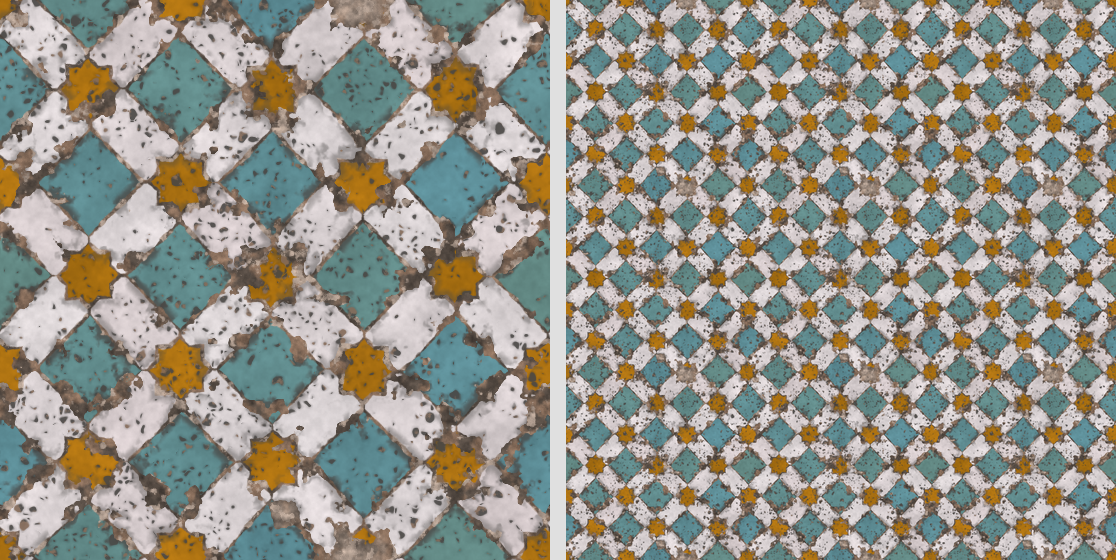
Left, the tile; right, the same tile 3 across and 3 down.
A Shadertoy shader for this pattern:

```glsl
const float REPEATS = 3.0;               // star cells across and down
const vec2  SHIFT = vec2(-0.016, 0.02);  // lattice offset, in cells
const float TEAL_HALF = 0.295;           // lattice units: star to star = 1
const float STAR_HALF = 0.160;
const float JOINT = 0.012;
const float STAR_JOINT = 0.026;
const float WOBBLE = 0.035;
const float CHIP = 0.10;
const vec3 TEAL = vec3(0.375, 0.545, 0.555);
const vec3 WHITE = vec3(0.85, 0.815, 0.82);
const vec3 OCHRE = vec3(0.68, 0.45, 0.07);
const vec3 SOOT = vec3(0.29, 0.28, 0.27);
const vec3 GROUT_DARK = vec3(0.33, 0.29, 0.26);
const vec3 GROUT_MID = vec3(0.52, 0.42, 0.35);
const vec3 GROUT_PALE = vec3(0.66, 0.59, 0.54);

float hash(vec2 p) {
    vec3 h = fract(p.xyx * 0.1031);
    h += dot(h, h.yzx + 33.33);
    return fract((h.x + h.y) * h.z);
}

// Value noise with n whole cells across the canvas, wrapping at its edges
float noise(vec2 uv, float n) {
    vec2 p = uv * n, i = floor(p), f = p - i;
    f = f * f * (3.0 - 2.0 * f);
    vec2 lo = mod(i, n) + n, hi = mod(i + 1.0, n) + n;
    return mix(mix(hash(lo), hash(vec2(hi.x, lo.y)), f.x),
               mix(hash(vec2(lo.x, hi.y)), hash(hi), f.x), f.y);
}

float fbm(vec2 uv, float n) {
    float sum = 0.0, amp = 0.533;
    for (int i = 0; i < 4; i++) {
        sum += amp * noise(uv, n);
        amp *= 0.5;
        n *= 2.0;
    }
    return sum;
}

// Distance to scattered round pits, in canvas units
float pits(vec2 uv, float n, float density) {
    vec2 p = uv * n, cell = floor(p);
    float d = 2.0;
    for (int j = -1; j <= 1; j++)
    for (int i = -1; i <= 1; i++) {
        vec2 c = cell + vec2(i, j), key = mod(c, n) + 1.7 * n;
        float chance = hash(key);
        if (chance < density) {
            vec2 centre = c + 0.2 + 0.6 * vec2(hash(key + 31.0), hash(key + 57.0));
            float size = hash(key + 83.0);
            float radius = mix(0.10, 0.40, size * size) * smoothstep(-0.05, 0.1, density - chance);
            d = min(d, length(p - centre) - radius);
        }
    }
    return d / n;
}

// Two overlaid squares form the eight-pointed star
float starDistance(vec2 p) {
    p = abs(p);
    return min(max(p.x, p.y), (p.x + p.y) * 0.7071) - STAR_HALF;
}

// Bare mortar patch, positive inside
float barePatch(vec2 uv, vec2 centre, float radius) {
    return radius - length(fract(uv - centre + 0.5) - 0.5);
}

// Same random value for a tile and its copies past the canvas edges
float tileRandom(vec2 id, float seed) {
    return hash(mod(2.0 * vec2(id.x + id.y, id.x - id.y), 4.0 * REPEATS) + seed);
}

void mainImage(out vec4 fragColor, in vec2 fragCoord) {
    vec2 uv = fragCoord / iResolution.xy;
    float scale = REPEATS * 1.4142;  // lattice units per canvas
    float px = scale / iResolution.y;

    // Diagonal lattice with hand-laid wobble
    vec2 p = uv * REPEATS - SHIFT;
    vec2 q = vec2(p.x + p.y, p.x - p.y);
    q += WOBBLE * (vec2(noise(uv, 11.0), noise(uv + 0.43, 11.0)) - 0.5);

    // Stars on lattice points, squares between, bars along the links
    vec2 starId = floor(q + 0.5), s = q - starId, a = abs(s);
    vec2 squareId = floor(q) + 0.5, t = abs(q - squareId);
    vec2 barId = starId + 0.5 * sign(s) * (a.x > a.y ? vec2(1, 0) : vec2(0, 1));
    float star = starDistance(s);
    float square = max(t.x, t.y) - TEAL_HALF + JOINT;
    float shortSide = min(a.x, a.y), longSide = max(a.x, a.y);
    float bar = max(shortSide - 0.5 + TEAL_HALF, (shortSide - longSide) * 0.7071) + JOINT;
    bar = max(bar, STAR_JOINT - star);
    float d = min(star, min(square, bar));

    // Glaze colour varies from tile to tile
    bool isSquare = square <= d, isStar = star <= d;
    vec2 id = isSquare ? squareId : isStar ? starId : barId;
    float tone = tileRandom(id, 3.0) - 0.5, wear = tileRandom(id, 19.0);
    float mottle = fbm(uv + 0.21, 14.0) - 0.5, grain = fbm(uv + 0.63, 90.0) - 0.5;
    vec3 tile = isSquare ? TEAL + tone * vec3(0.03, -0.01, -0.07)
              : isStar ? OCHRE + tone * vec3(0.09, 0.06, 0.02)
              : WHITE + tone * vec3(0.03, 0.05, 0.05);
    tile *= 1.0 + 0.22 * mottle + 0.13 * grain;

    // Chipped edges and bare mortar
    float rough = fbm(uv + 0.11, 26.0), fine = fbm(uv, 64.0);
    d += CHIP * smoothstep(0.52, 0.80, rough) + 0.035 * (fine - 0.5);
    float bare = max(barePatch(uv, vec2(0.65, 0.0), 0.045), barePatch(uv, vec2(0.51, 0.09), 0.022));
    bare = bare * scale + 0.35 * (rough - 0.5);
    d = max(d, bare);

    // Soot gathers along the glaze edges
    float soot = smoothstep(-0.075, -0.01, d) * smoothstep(0.47, 0.62, fbm(uv + 0.37, 34.0));
    tile = mix(tile, SOOT, soot * (isSquare ? 0.75 : 0.40));

    // Pits in two sizes, clustered and denser on worn tiles
    vec2 bent = uv + 0.009 * (vec2(noise(uv, 95.0), noise(uv + 0.57, 95.0)) - 0.5);
    float cluster = smoothstep(0.40, 0.75, fbm(uv + 0.77, 9.0));
    float density = (isSquare || isStar ? 0.16 : 0.10) + 0.18 * wear * wear + 0.35 * cluster;
    float pit = min(pits(bent, 38.0, density * 0.65), pits(bent, 76.0, density)) * scale;
    vec3 pitColor = mix(SOOT, GROUT_MID, smoothstep(0.48, 0.68, fine));
    float rim = smoothstep(0.025, 0.0, pit);
    tile *= 1.0 - 0.10 * rim;
    tile = mix(tile, pitColor, 0.9 * smoothstep(px, -px, pit));

    // Crumbly mortar with pale grit
    vec3 grout = mix(GROUT_DARK, GROUT_MID, smoothstep(0.38, 0.65, fbm(uv + 0.83, 40.0)));
    float pale = smoothstep(0.56, 0.72, fine) + 0.8 * smoothstep(-0.05, 0.12, bare);
    grout = mix(grout, GROUT_PALE, clamp(pale, 0.0, 1.0)) * (1.0 + 0.7 * grain);

    fragColor = vec4(mix(grout, tile, smoothstep(px, -px, d)), 1.0);
}
```
